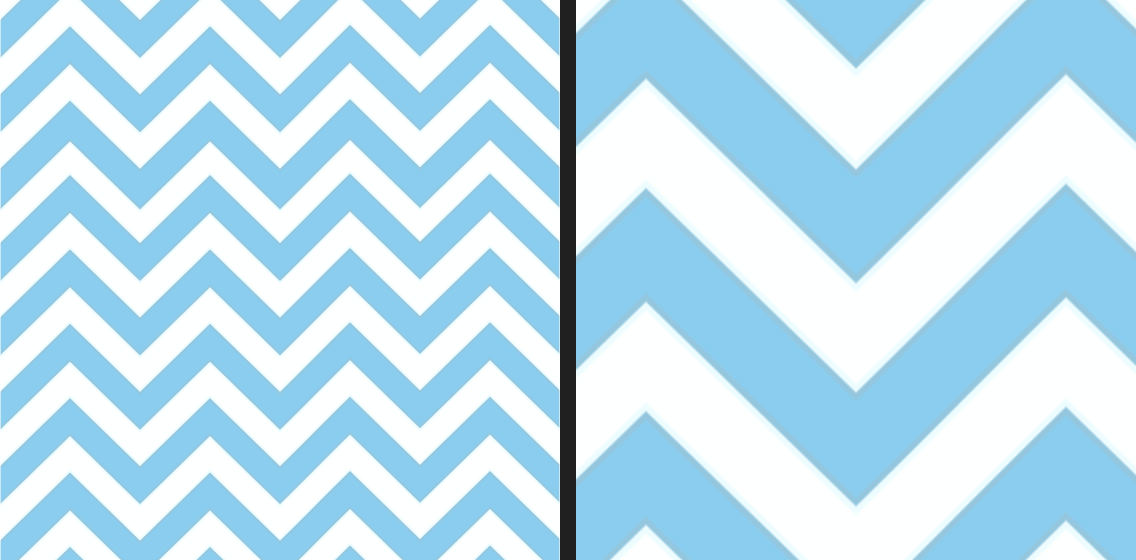
Left: the whole. Right: its middle third, enlarged.
This pattern is drawn by a WebGL 1 fragment shader. Its source:

```glsl
precision highp float;

// Horizontal chevron stripes in sky blue on white: a triangle wave shifts
// evenly pitched bands, and the distance to a band edge picks the colour.
// Thin tinted rims, one thicker stripe and a slight lift add print wear.

uniform vec2 u_resolution;

const float ZIGZAGS = 4.0;          // chevrons across the canvas
const float PITCH = 0.1328;         // vertical spacing of the stripes
const float STRIPE_HEIGHT = 0.0677; // vertical thickness of the blue
const float AMPLITUDE = 0.1217;     // drop from peak to valley
const float FIRST_PEAK = 0.0469;    // first peak, below the top edge
const float THICK_STRIPE = 1.0;     // index of the uneven stripe
const float THICK_EXTRA = 0.0050;
const float RIGHT_LIFT = 0.0026;    // right half sits slightly higher
const float RIM_WIDTH = 0.0036;
const float MARGIN = 0.0010;        // bare paper at left and right

const vec3 BLUE = vec3(0.545, 0.802, 0.937);
const vec3 BLUE_RIM = vec3(0.58, 0.78, 0.87);
const vec3 WHITE_RIM = vec3(0.93, 0.99, 1.0);
const vec3 WHITE = vec3(0.995, 1.0, 1.0);

// 0 at the peaks, 1 at the valleys
float triangleWave(float x) {
  return abs(2.0 * fract(x * ZIGZAGS) - 1.0);
}

// Distance to the nearest stripe edge, positive inside the blue
float stripeDistance(vec2 p) {
  float lift = RIGHT_LIFT * smoothstep(0.5, 0.625, p.x);
  float drop = 1.0 - p.y - FIRST_PEAK - AMPLITUDE * triangleWave(p.x) + lift;
  float index = floor(drop / PITCH);
  float below = drop - index * PITCH;
  float isThick = 1.0 - step(0.5, abs(index - THICK_STRIPE));
  float height = STRIPE_HEIGHT + THICK_EXTRA * isThick;
  float vertical = max(min(below, height - below), below - PITCH);

  // Project the vertical offset onto the normal of the slanted edge
  float slope = 2.0 * ZIGZAGS * AMPLITUDE;
  return vertical * inversesqrt(1.0 + slope * slope);
}

void main() {
  vec2 p = gl_FragCoord.xy / u_resolution;
  float pixel = 1.0 / min(u_resolution.x, u_resolution.y);
  float soft = max(0.7 * pixel, 0.0010);
  float d = stripeDistance(p);

  // Paper, tinted rim, darker rim, then the flat blue
  vec3 color = mix(WHITE, WHITE_RIM, smoothstep(-soft, soft, d + RIM_WIDTH));
  color = mix(color, BLUE_RIM, smoothstep(-soft, soft, d));
  color = mix(color, BLUE, smoothstep(-soft, soft, d - RIM_WIDTH));

  // Bare side margins
  float side = min(p.x, 1.0 - p.x) - MARGIN;
  color = mix(WHITE, color, smoothstep(-soft, soft, side));

  gl_FragColor = vec4(color, 1.0);
}
```
